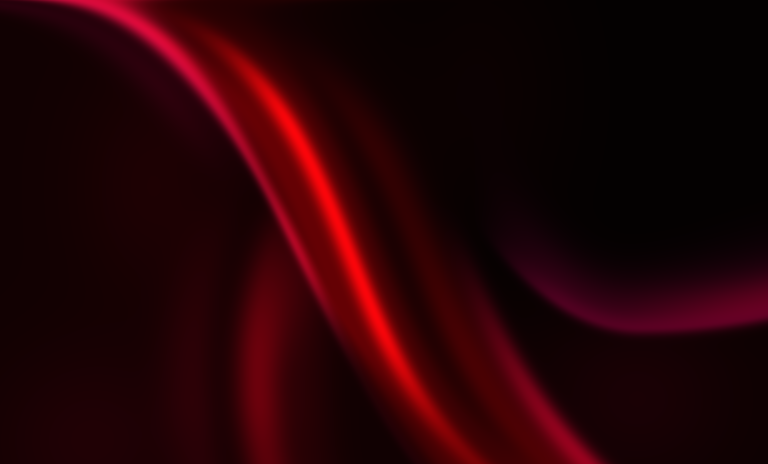
Write a WebGL 2 fragment shader that draws this background.

```glsl
#version 300 es
precision highp float;
// Dark crimson silk: glowing folds sweep from the upper left to the lower right.
// Each fold is a curve x(t) over depth t below the top edge, lit by uneven
// gaussian profiles of its perpendicular distance, and summed over a dim base.

#define PINK_FOLD vec4(0.070, 0.450, -0.032, 0.055)
#define RED_FOLD vec4(0.109, 0.632, -0.235, 0.112)
#define DIM_FOLD vec4(0.204, 0.632, -0.235, 0.112)
#define MAGENTA_FOLD vec4(0.488, 0.000, 0.200, 0.078)
#define PINK vec3(0.63, 0.035, 0.18)
#define RED vec3(0.66, 0.018, 0.028)
#define DEEP_RED vec3(0.25, 0.000, 0.006)
#define MAGENTA vec3(0.48, 0.005, 0.105)
#define PLUM vec3(0.22, 0.000, 0.10)
#define STREAKS 0.13

uniform vec2 u_resolution;
out vec4 fragColor;

// Fold position: a root, a line and a steep flare near the bottom.
float foldX(vec4 k, float t) {
    return k.x + k.y * sqrt(t + 0.006) + k.z * t + k.w * pow(t, 5.0);
}

// Signed distance to a fold in canvas heights, positive to its right.
float foldDistance(vec4 k, vec2 p, float aspect) {
    float t = max(p.y, 0.0);
    float slope = 0.5 * k.y / sqrt(t + 0.006) + k.z + 5.0 * k.w * pow(t, 4.0);
    return (p.x - foldX(k, t)) * aspect / length(vec2(1.0, slope * aspect));
}

// Gaussian with separate widths on its left and right.
float glow(float d, float leftWidth, float rightWidth) {
    float q = d / (d < 0.0 ? leftWidth : rightWidth);
    return exp(-q * q);
}

float spot(vec2 p, vec2 center, vec2 size) {
    vec2 q = (p - center) / size;
    return exp(-dot(q, q));
}

// Dim cloth: warm on the left, black at the upper right.
vec3 baseCloth(vec2 p) {
    float shade = smoothstep(0.38, 0.62, p.x - 0.15 * (p.y - 0.3));
    shade *= 1.0 - 0.7 * smoothstep(0.5, 0.8, p.y);
    vec3 color = mix(vec3(0.066, 0.003, 0.006), vec3(0.014, 0.002, 0.003), shade);
    color += vec3(0.06, 0.0, 0.014) * spot(p, vec2(0.12, 0.95), vec2(0.13, 0.2));
    color += vec3(0.05, 0.0, 0.014) * spot(p, vec2(0.83, 0.86), vec2(0.12, 0.18));
    color += vec3(0.05, 0.0, 0.006) * spot(p, vec2(0.2, 0.4), vec2(0.1, 0.25));
    return color + vec3(0.03, 0.0, 0.003) * spot(p, vec2(0.62, 0.2), vec2(0.12, 0.3));
}

// Main sweep: pink edge, red ridge and the cloth around them.
vec3 mainFolds(vec2 p, float aspect) {
    float t = p.y;
    float pinkD = foldDistance(PINK_FOLD, p, aspect);
    float redD = foldDistance(RED_FOLD, p, aspect);
    float dimD = foldDistance(DIM_FOLD, p, aspect);
    float redLight = smoothstep(0.0, 0.28, t) * (1.0 - 0.8 * smoothstep(0.68, 1.0, t));
    float pinkLight = mix(1.05, 0.66, smoothstep(0.0, 0.4, t)) * (1.0 - 0.88 * smoothstep(0.5, 0.83, t));
    float pinkWidth = mix(0.022, 0.012, smoothstep(0.0, 0.4, t));

    float edge = mix(0.02, 0.07, smoothstep(0.6, 0.95, t));
    float body = smoothstep(-0.012, edge, pinkD) * glow(max(redD, 0.0), 1.0, 0.065);
    body *= 1.0 + STREAKS * sin(95.0 * redD + 1.5);
    vec3 color = DEEP_RED * body * mix(0.5, 1.0, smoothstep(0.0, 0.25, t));
    color += RED * redLight * (0.74 * glow(redD, 0.025, 0.020) + 0.22 * glow(redD, 0.055, 0.05));
    color += PINK * pinkLight * glow(pinkD, pinkWidth, pinkWidth * 1.2);
    float upper = 1.0 - smoothstep(0.15, 0.45, t);
    color += PLUM * upper * (0.35 * glow(pinkD, 0.08, 0.03) + 0.25 * glow(pinkD + 0.075, 0.04, 0.03));
    color += DEEP_RED * 0.55 * glow(dimD, 0.038, 0.05) * smoothstep(0.0, 0.35, t);
    return color;
}

// Soft upright folds at the lower left, kept behind the main sweep.
vec3 lowerFolds(vec2 p, float aspect) {
    float bend = (p.y - 0.8) * (p.y - 0.8);
    float d = (p.x - 0.336 - 0.3 * bend) * aspect;
    float light = smoothstep(0.32, 0.78, p.y) * (1.0 - 0.2 * smoothstep(0.85, 1.0, p.y));
    float rightWidth = mix(0.095, 0.055, smoothstep(0.5, 0.85, p.y));
    vec3 color = vec3(0.35, 0.0, 0.04) * light * glow(d, 0.05, rightWidth);
    color += vec3(0.09, 0.0, 0.015) * light * glow(d + 0.14, 0.07, 0.05);
    color += vec3(0.08, 0.0, 0.01) * light * glow(d - 0.1, 0.05, 0.06);
    return color * (1.0 - smoothstep(0.0, 0.03, foldDistance(PINK_FOLD, p, aspect)));
}

// Magenta strip and the curved plum fold at the right.
vec3 rightFolds(vec2 p, float aspect) {
    float d = foldDistance(MAGENTA_FOLD, p, aspect);
    vec3 color = MAGENTA * smoothstep(0.42, 1.0, p.y) * glow(d, 0.032, 0.027);
    color += DEEP_RED * 0.35 * smoothstep(0.4, 0.8, p.y) * glow(d + 0.065, 0.05, 0.04);
    float u = p.x - 0.833;
    float curve = u < 0.0 ? 5.0 : 1.0;
    float rise = (0.719 - curve * u * u - p.y) / length(vec2(1.0, 2.0 * curve * u / aspect));
    float reach = smoothstep(0.61, 0.74, p.x);
    float right = smoothstep(0.78, 1.0, p.x);
    color += PLUM * reach * 0.85 * glow(rise - 0.015, 0.018, mix(0.09, 0.12, right));
    color += vec3(0.08, 0.0, 0.035) * reach * glow(rise - 0.012, 0.014, 0.025);
    return color + vec3(0.15, 0.0, 0.03) * right * glow(rise - 0.045, 0.04, 0.05);
}

void main() {
    vec2 uv = gl_FragCoord.xy / u_resolution;
    vec2 p = vec2(uv.x, 1.0 - uv.y);
    float aspect = u_resolution.x / u_resolution.y;
    vec3 color = baseCloth(p) + mainFolds(p, aspect) + lowerFolds(p, aspect) + rightFolds(p, aspect);
    fragColor = vec4(clamp(color, 0.0, 1.0), 1.0);
}
```
